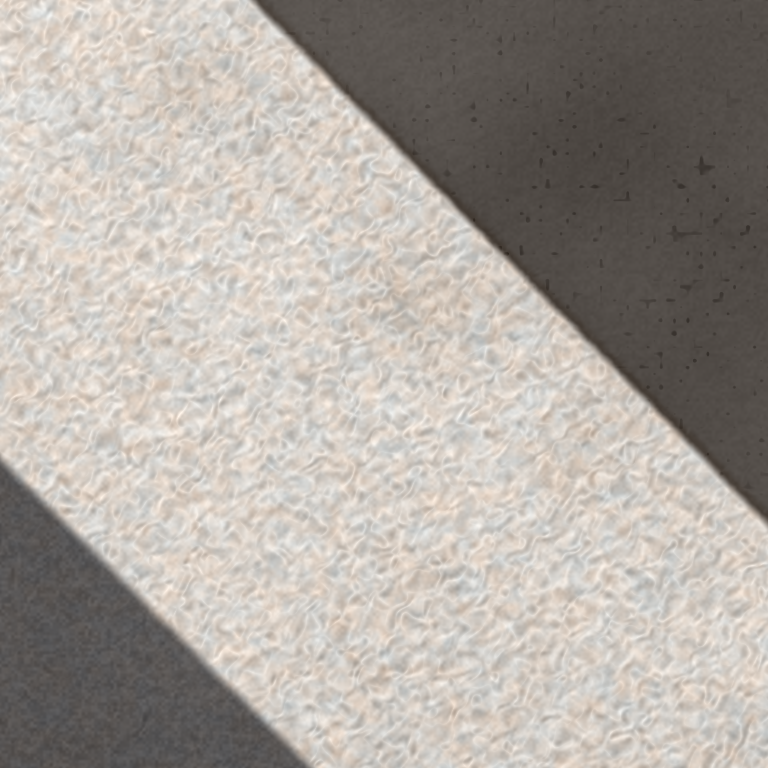
A WebGL 1 fragment shader for this texture:

```glsl
precision highp float;
// Rough pale plaster crossed by a diagonal band of sunlight between two shadows.

uniform vec2 u_resolution;

float hash(vec2 p) {
    return fract(sin(dot(p, vec2(127.1, 311.7))) * 43758.5453);
}

float noise(vec2 p) {
    vec2 cell = floor(p);
    vec2 f = fract(p);
    f = f * f * (3.0 - 2.0 * f);
    return mix(mix(hash(cell), hash(cell + vec2(1.0, 0.0)), f.x),
               mix(hash(cell + vec2(0.0, 1.0)), hash(cell + vec2(1.0, 1.0)), f.x), f.y);
}

float fbm(vec2 p) {
    float sum = 0.0;
    float amp = 0.5;
    for (int i = 0; i < 4; i++) {
        sum += amp * noise(p);
        p = mat2(0.8, 0.6, -0.6, 0.8) * p * 2.03 + 7.3;
        amp *= 0.5;
    }
    return sum / 0.9375;
}

// Short curled ridges, stretched along the rising diagonal.
float curls(vec2 uv) {
    vec2 warp = vec2(noise(uv * 55.0), noise(uv * 55.0 + 31.0)) - 0.5;
    vec2 p = mat2(0.85, 0.53, -0.53, 0.85) * (uv + warp * 0.012);
    p = vec2(p.x * 105.0, p.y * 72.0);
    float ridge = 1.0 - abs(2.0 * noise(p) - 1.0) * 1.7;
    float relief = noise(p * 1.25 + 19.0) - noise(p * 1.25 + vec2(19.45, 18.6));
    return (ridge - 0.3) * 0.45 + relief * 0.85;
}

// Soft round patch.
float patchAt(vec2 uv, vec2 center, float radius) {
    vec2 d = (uv - center) / radius;
    return exp(-dot(d, d));
}

void main() {
    vec2 uv = gl_FragCoord.xy / u_resolution;
    float grain = curls(uv);
    float fine = noise(uv * 240.0) - 0.5;
    float cloud = fbm(uv * 6.0) - 0.5;
    float tint = noise(uv * 48.0 + 5.0) - 0.5 + 0.6 * (noise(uv * 110.0 + 60.0) - 0.5);

    // Sunlit plaster with faint stains and warm and cool flecks
    vec3 lit = vec3(0.832, 0.805, 0.775);
    lit += 0.02 * (uv.y - uv.x) + 0.07 * cloud;
    lit += 0.17 * grain + 0.05 * fine;
    lit += tint * vec3(0.05, -0.005, -0.045);
    float stain = patchAt(uv, vec2(0.54, 0.59), 0.06) + 0.7 * patchAt(uv, vec2(0.24, 0.90), 0.07)
                + 0.7 * patchAt(uv, vec2(0.75, 0.41), 0.05) + 0.5 * patchAt(uv, vec2(0.21, 0.55), 0.05);
    lit -= stain * vec3(0.05, 0.06, 0.07);
    lit += 0.03 * patchAt(uv, vec2(0.54, 0.47), 0.08);

    // Upper shadow: warm, with broad smears and dark pits
    float smear = fbm(mat2(0.7, 0.7, -0.7, 0.7) * uv * vec2(5.0, 7.0) + 3.0) - 0.5;
    vec3 upperShade = vec3(0.325, 0.303, 0.285) + 0.07 * smear + 0.025 * fine + 0.018 * grain;
    upperShade += 0.03 * patchAt(uv, vec2(0.52, 0.95), 0.18);
    upperShade -= 0.035 * patchAt(uv, vec2(0.69, 0.79), 0.12);
    upperShade -= 0.025 * patchAt(uv, vec2(0.92, 0.55), 0.13);
    float pits = smoothstep(0.80, 0.95, noise(uv * 115.0 + 83.0));
    upperShade -= 0.07 * pits * (0.4 + noise(uv * 9.0));

    // Lower shadow: cooler, with an even nap
    vec3 lowerShade = vec3(0.345, 0.335, 0.333) + 0.05 * cloud + 0.06 * fine + 0.04 * grain;
    lowerShade += tint * vec3(0.015, 0.0, -0.015);

    // Shadow borders, nudged by the surface relief
    float wobble = 0.0025 * (noise(uv * 45.0) - 0.5) + 0.002 * grain;
    float upper = (1.015 * (uv.x - 0.328) + uv.y - 1.0) / 1.425 + wobble;
    float lower = (0.401 - 0.993 * uv.x - uv.y) / 1.409 + wobble;
    vec3 color = mix(lit, upperShade, smoothstep(-0.007, 0.006, upper));
    color = mix(color, lowerShade, smoothstep(-0.010, 0.008, lower));

    // Thin dark warm rim just inside the upper shadow
    color -= vec3(0.045, 0.055, 0.065) * exp(-pow((upper - 0.006) / 0.006, 2.0));

    gl_FragColor = vec4(clamp(color, 0.0, 1.0), 1.0);
}
```
